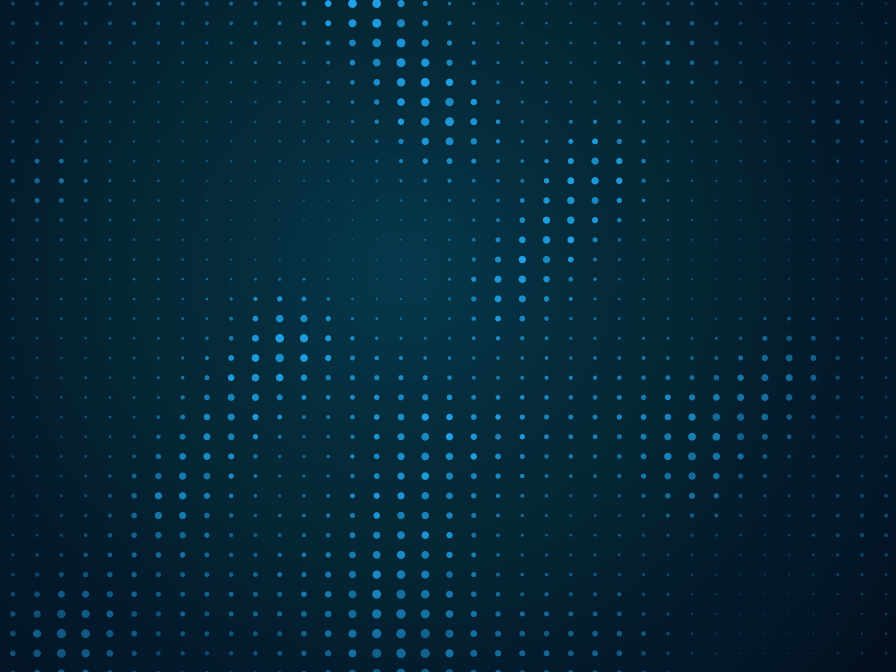
Write a Shadertoy shader that draws this background.

```glsl
// A halftone grid of blue dots over a dark teal radial gradient.
// Dot radii follow a smooth field made of soft ridges and hollows;
// a per-cell hash varies the opacity of each dot.

const vec2 PITCH = vec2(0.0361, 0.0293);        // grid spacing, in canvas heights
const vec2 FIRST_DOT = vec2(0.0191, 0.0278);    // centre of the lower left dot
const vec2 GLOW_CENTRE = vec2(0.60, 0.60);
const float RADIUS_UNIT = 1.0 / 576.0;
const vec3 DOT_BLUE = vec3(0.12, 0.64, 0.92);

// Sine-free hash of a grid cell, 0 to 1.
float hash(vec2 cell) {
    vec3 q = fract(vec3(cell.xyx) * 0.1031);
    q += dot(q, q.yzx + 33.33);
    return fract((q.x + q.y) * q.z);
}

// Gaussian falloff around the segment from a to b.
float ridge(vec2 p, vec2 a, vec2 b, float width) {
    vec2 along = b - a;
    float t = clamp(dot(p - a, along) / dot(along, along), 0.0, 1.0);
    float d = length(p - a - along * t) / width;
    return exp(-d * d);
}

// Gaussian falloff around a point.
float spot(vec2 p, vec2 centre, float width) {
    vec2 d = (p - centre) / width;
    return exp(-dot(d, d));
}

// Dot radius in RADIUS_UNIT.
float radiusField(vec2 p) {
    float r = 1.1;
    // Upper diagonal bands
    r += 2.7 * ridge(p, vec2(0.54, 1.00), vec2(0.66, 0.82), 0.075);
    r += 2.1 * ridge(p, vec2(0.89, 0.745), vec2(0.76, 0.57), 0.070);
    // Left arm, falling to the lower corner
    r += 1.9 * ridge(p, vec2(0.425, 0.505), vec2(0.25, 0.25), 0.070);
    r += 2.5 * spot(p, vec2(0.09, 0.05), 0.085);
    // Centre and bottom swell
    r += 0.9 * ridge(p, vec2(0.45, 0.48), vec2(0.62, 0.40), 0.070);
    r += 2.0 * ridge(p, vec2(0.63, 0.30), vec2(0.58, 0.03), 0.100);
    r += 1.0 * ridge(p, vec2(0.20, 0.10), vec2(0.50, 0.10), 0.120);
    r += 1.4 * ridge(p, vec2(0.68, 0.02), vec2(0.90, 0.03), 0.100);
    // Right cluster
    r += 2.0 * ridge(p, vec2(1.17, 0.45), vec2(1.03, 0.31), 0.080);
    r += 1.0 * ridge(p, vec2(0.77, 0.36), vec2(0.97, 0.40), 0.090);
    // Faint outer patches
    r += 1.2 * spot(p, vec2(0.07, 0.73), 0.070);
    r += 0.9 * spot(p, vec2(1.02, 0.93), 0.080);
    r += 0.9 * spot(p, vec2(1.25, 0.82), 0.060);
    r += 0.8 * spot(p, vec2(1.28, 0.22), 0.080);
    r += 0.6 * ridge(p, vec2(0.00, 1.00), vec2(0.35, 1.00), 0.090);
    // Hollows
    r -= 0.6 * ridge(p, vec2(0.38, 0.66), vec2(0.56, 0.62), 0.090);
    r -= 0.5 * spot(p, vec2(1.10, 0.60), 0.130);
    r -= 0.5 * spot(p, vec2(1.14, 0.06), 0.130);
    r -= 0.3 * spot(p, vec2(0.30, 0.82), 0.100);
    return clamp(r, 0.5, 4.0);
}

// Teal centre fading through navy to near-black corners.
vec3 background(float d) {
    vec3 c = mix(vec3(0.018, 0.228, 0.305), vec3(0.018, 0.155, 0.212),
                 smoothstep(-0.1, 0.42, d));
    c = mix(c, vec3(0.012, 0.098, 0.168), smoothstep(0.35, 0.72, d));
    return mix(c, vec3(0.010, 0.055, 0.105), smoothstep(0.70, 1.0, d));
}

void mainImage(out vec4 fragColor, in vec2 fragCoord) {
    vec2 p = fragCoord / iResolution.y;
    float pixel = 1.0 / iResolution.y;
    vec3 color = background(length(p - GLOW_CENTRE));

    // Nearest dot and its size
    vec2 cell = round((p - FIRST_DOT) / PITCH);
    vec2 centre = FIRST_DOT + cell * PITCH;
    float size = radiusField(centre);
    float radius = size * RADIUS_UNIT;
    float coverage = 1.0 - smoothstep(radius - 0.6 * pixel, radius + 0.6 * pixel,
                                      length(p - centre));

    // Larger dots near the glow are brighter
    float fade = 1.0 - 0.5 * smoothstep(0.22, 0.75, length(centre - GLOW_CENTRE));
    float topLight = spot(centre, vec2(0.64, 0.88), 0.22);
    float opacity = mix(0.55, 1.0, smoothstep(0.6, 2.8, size));
    opacity *= min(fade + 0.4 * topLight, 1.0) * mix(0.75, 1.0, hash(cell + 7.0));

    color = mix(color, DOT_BLUE, coverage * opacity);
    fragColor = vec4(color, 1.0);
}
```
